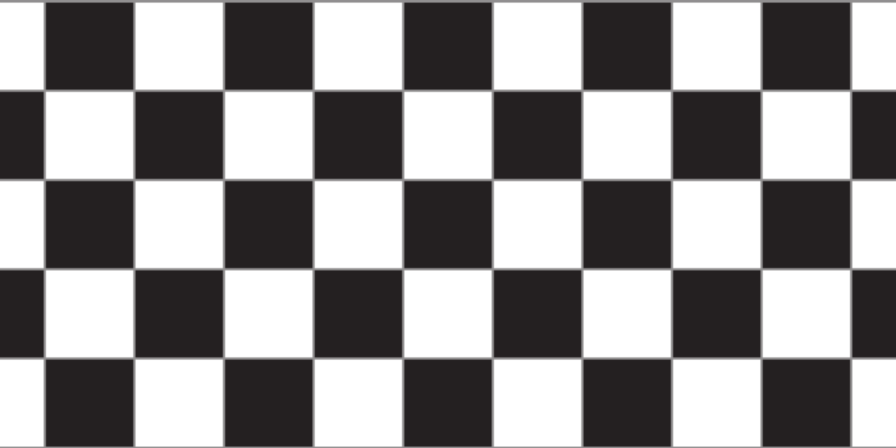
Write a Shadertoy shader that draws this pattern.

```glsl
// Black and white checkerboard with soft grey seams and a thin top and bottom border.
#define COLUMNS 10.0
#define ROWS 5.0
#define COLUMN_SHIFT 0.5
#define TOP_MARGIN 0.0034
#define ROW_PITCH 0.1992
#define SEAM_HALF_WIDTH 0.005
#define INK vec3(0.14, 0.125, 0.13)
#define PAPER vec3(1.0)

// Alternates between -1 and +1 per cell, easing through 0 at each seam.
vec2 alternatingSides(vec2 grid, vec2 softness) {
    vec2 side = 1.0 - 2.0 * mod(floor(grid), 2.0);
    vec2 seamDistance = abs(grid - round(grid));
    return side * smoothstep(vec2(0.0), softness, seamDistance);
}

void mainImage(out vec4 fragColor, in vec2 fragCoord) {
    vec2 uv = fragCoord / iResolution.xy;
    float aspect = iResolution.x / iResolution.y;

    // Columns start half a cell in; rows count down from the top margin.
    vec2 grid = vec2(uv.x * COLUMNS + COLUMN_SHIFT,
                     (1.0 - uv.y - TOP_MARGIN) / ROW_PITCH);
    grid.y = clamp(grid.y, 0.0, ROWS); // beyond the rows only seam remains

    // Seam width in cell units, never thinner than a pixel.
    float seam = max(SEAM_HALF_WIDTH, 0.75 / iResolution.y);
    vec2 softness = seam * vec2(COLUMNS / aspect, 1.0 / ROW_PITCH);

    // The product of both directions makes the checker and its grey seams.
    vec2 sides = alternatingSides(grid, softness);
    float paperAmount = 0.5 + 0.5 * sides.x * sides.y;
    fragColor = vec4(mix(INK, PAPER, paperAmount), 1.0);
}
```
